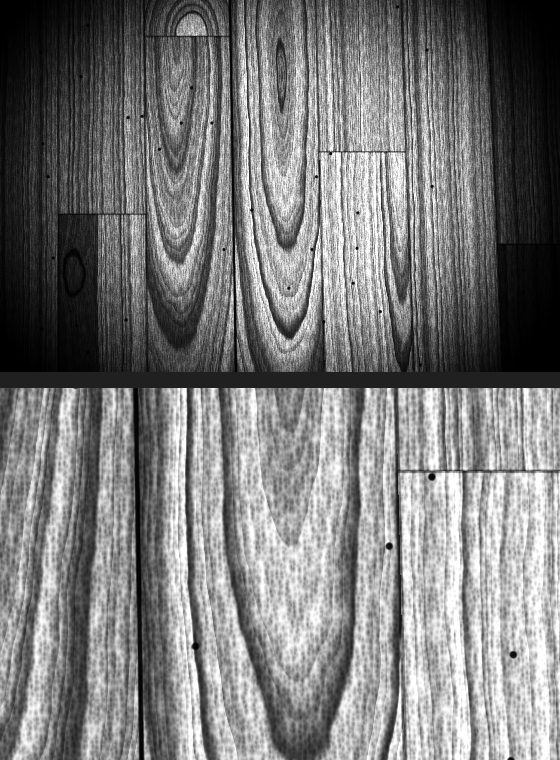
Top, the full canvas; bottom, a detail of the centre.
Reproduce this texture procedurally as a WebGL 1 fragment shader.

```glsl
precision highp float;
// Monochrome wooden floor: tall planks with butt joints under a heavy vignette.
// Growth rings are level sets of stretched ellipses (arched or nearly straight),
// bent by layered sines; fibres and film grain come from cellular noise.
uniform vec2 u_resolution;

#define PLANK_WIDTH 0.2304
#define FIRST_SEAM 0.157
#define FLARE 0.036
#define RING_DENSITY 52.0
#define RING_DEPTH 0.62
#define FIBRE_DEPTH 0.50
#define GRAIN_DEPTH 0.38
#define EXPOSURE 1.36
#define VIGNETTE_START 0.33
#define VIGNETTE_END 1.26

vec2 hash2(vec2 p) {
  p = vec2(dot(p, vec2(127.1, 311.7)), dot(p, vec2(269.5, 183.3)));
  return fract(sin(p) * 43758.5);
}

// Distance to the nearest scattered point, roughly centred on zero
float cellular(vec2 p) {
  vec2 cell = floor(p), f = fract(p);
  float nearest = 2.0;
  for (int j = -1; j <= 1; j++) {
    for (int i = -1; i <= 1; i++) {
      vec2 o = vec2(float(i), float(j));
      vec2 d = o + hash2(cell + o) - f;
      nearest = min(nearest, dot(d, d));
    }
  }
  return sqrt(nearest) - 0.45;
}

// Layered sines, used to bend the grain
float waver(vec2 p, float seed) {
  float sum = 0.0, amp = 0.5;
  for (int i = 0; i < 4; i++) {
    sum += amp * sin(p.x + 1.7 * sin(p.y + seed) + seed);
    p = mat2(1.5, 0.7, -0.8, 1.6) * p + 2.3;
    amp *= 0.55;
  }
  return sum;
}

// Dark latewood lines: slow rise, sharp end, uneven spacing and strength
float growthRings(float r, float seed) {
  float t = r + 0.35 * sin(r * 1.7 + seed) + 0.25 * sin(r * 0.63 + seed * 2.0);
  float s = fract(t);
  float strength = mix(0.15, 1.0, hash2(vec2(floor(t), seed)).x);
  return strength * smoothstep(0.25, 0.88, s) * (1.0 - smoothstep(0.88, 1.0, s));
}

// Height of the butt joint in each plank column (negative: none)
float jointHeight(float id) {
  if (id == 1.0) return 0.424;
  if (id == 2.0) return 0.902;
  if (id == 4.0) return 0.592;
  if (id == 6.0) return 0.343;
  return -1.0;
}

// Ring centre across the plank, its height, and the stretch of the ellipses
vec3 ringFigure(float id, bool upper) {
  if (id == 2.0) return upper ? vec3(0.55, 0.895, 1.6) : vec3(0.36, 0.90, 7.0);
  if (id == 3.0) return vec3(0.60, 0.80, 7.0);
  if (id == 4.0 && !upper) return vec3(0.89, 0.58, 12.0);
  return vec3(-3.0, 0.5, 60.0);
}

float plankTone(float id, bool upper) {
  if (id < 1.0) return 0.60;
  if (id == 1.0) return upper ? 0.54 : 0.58;
  if (id == 2.0) return 0.53;
  if (id == 3.0) return 0.63;
  if (id == 4.0) return upper ? 0.62 : 0.72;
  if (id == 5.0) return 0.69;
  return upper ? 0.42 : 0.24;
}

void main() {
  float px = 1.0 / u_resolution.y;
  vec2 p = gl_FragCoord.xy * px;

  // Plank layout, widening slightly towards the bottom
  float u = (p.x - FIRST_SEAM) / (1.0 + FLARE * (1.0 - p.y)) / PLANK_WIDTH;
  float id = floor(u) + 1.0, across = fract(u);
  float joint = jointHeight(id);
  bool upper = p.y > joint;
  float seed = id * 3.7 + (upper ? 1.3 : 0.0);
  float tone = plankTone(id, upper);

  // Knot in the lower part of the second plank
  vec2 q = vec2(across * PLANK_WIDTH, p.y);
  float knot = length((q - vec2(0.04, 0.265)) / vec2(0.027, 0.058));
  knot += 0.12 * waver(q * 60.0, 2.0);
  float hasKnot = (id == 1.0 && !upper) ? 1.0 : 0.0;
  tone *= 1.0 - 0.5 * hasKnot * (1.0 - smoothstep(0.40, 0.48, across));

  // Growth rings
  vec3 figure = ringFigure(id, upper);
  float arched = 1.0 - step(20.0, figure.z);
  float bend = mix(0.004, 0.007, arched) * waver(q * vec2(18.0, 7.0), seed);
  vec2 d = vec2(q.x - figure.x * PLANK_WIDTH + bend, (q.y - figure.y) / figure.z);
  float r = length(d) + 0.0012 * waver(q * vec2(90.0, 45.0), seed);
  r += hasKnot * 0.04 * exp(-knot * knot * 0.5);
  float rings = growthRings(r * RING_DENSITY * mix(1.1, 0.85, arched), seed);
  float fineRings = growthRings(r * RING_DENSITY * 2.7, seed + 5.0);
  float bands = 0.6 * sin(r * 75.0 + seed) + 0.4 * sin(r * 141.0 + seed * 2.0);
  float wood = tone * (1.0 + 0.13 * bands);
  wood *= (1.0 - RING_DEPTH * rings) * (1.0 - 0.34 * fineRings);

  // Dark heart, pale cap and the knot rim
  float heart = (id == 3.0) ? 1.0 - smoothstep(0.016, 0.034, r) : 0.0;
  float cap = (id == 2.0 && upper) ? 1.0 - smoothstep(0.040, 0.046, r) : 0.0;
  wood = mix(wood * (1.0 - 0.38 * heart), 0.82, 0.8 * cap);
  float rim = smoothstep(0.65, 0.95, knot) * (1.0 - smoothstep(0.95, 1.2, knot));
  wood *= 1.0 - 0.7 * hasKnot * rim;

  // Fibres along the plank and fine grain
  float fibre = cellular(vec2(u * 52.0, p.y * 38.0) + seed);
  float grain = cellular(p * vec2(250.0, 190.0));
  wood *= 1.0 + FIBRE_DEPTH * fibre + GRAIN_DEPTH * grain;

  // Seams, butt joints and scattered pits
  float seamDistance = min(across, 1.0 - across) * PLANK_WIDTH;
  float seam = 1.0 - smoothstep(0.001, 0.0022 + px, seamDistance);
  float seamDepth = abs(u - 2.0) < 0.5 ? 0.9 : 0.5;
  float butt = 1.0 - smoothstep(0.0005, 0.0015 + px, abs(p.y - joint));
  wood *= (1.0 - seamDepth * seam) * (1.0 - 0.45 * butt);
  vec2 pitCell = floor(p * 11.0), pit = hash2(pitCell + 7.0);
  float pitDistance = length(fract(p * 11.0) - 0.2 - 0.6 * pit) / 11.0;
  float isPit = step(0.86, hash2(pitCell).y);
  wood *= 1.0 - 0.85 * isPit * (1.0 - smoothstep(0.002, 0.0035 + px, pitDistance));

  // Vignette and contrast
  vec2 fromCentre = 2.0 * gl_FragCoord.xy / u_resolution - 1.0;
  float edge = length(fromCentre * vec2(1.0, 0.75));
  float light = 1.0 - smoothstep(VIGNETTE_START, VIGNETTE_END, edge);
  float shade = clamp(EXPOSURE * wood * light - 0.02, 0.0, 1.0);
  shade = mix(shade, smoothstep(0.0, 1.0, shade), 0.5);
  gl_FragColor = vec4(vec3(shade), 1.0);
}
```
